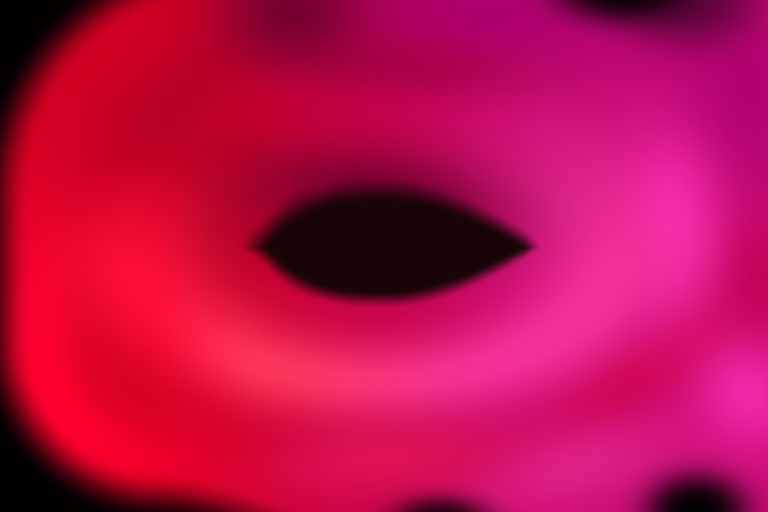
Reproduce this background procedurally as a Shadertoy shader.

```glsl
// Soft red and magenta glowing ring around a dark lens-shaped opening.

// Palette
const vec3 BLACK = vec3(0.012, 0.0, 0.008);
const vec3 HOLE_DARK = vec3(0.09, 0.018, 0.022);
const vec3 RED = vec3(0.82, 0.0, 0.13);
const vec3 DEEP_RED = vec3(0.70, 0.0, 0.15);
const vec3 HOT_RED = vec3(1.0, 0.0, 0.18);
const vec3 CRIMSON = vec3(0.78, 0.01, 0.31);
const vec3 MAGENTA = vec3(0.79, 0.04, 0.46);
const vec3 PURPLE = vec3(0.68, 0.0, 0.43);
const vec3 PINK = vec3(0.97, 0.18, 0.69);
const vec3 ROSE = vec3(0.87, 0.14, 0.54);
const vec3 WINE = vec3(0.40, 0.0, 0.17);
const vec3 TROUGH = vec3(0.80, 0.0, 0.28);
const vec3 ARC_RED = vec3(1.0, 0.06, 0.22);
const vec3 ARC_CORAL = vec3(1.0, 0.22, 0.36);
const vec3 ARC_PINK = vec3(0.96, 0.20, 0.61);

// Layout, in canvas heights
const vec2 HOLE_CENTER = vec2(0.762, 0.517);
const float HOLE_LEFT = 0.238;
const float HOLE_RIGHT = 0.262;
const float HOLE_HEIGHT = 0.089;
const vec2 ARC_CENTER = vec2(0.732, 0.531);
const vec2 ARC_SIZE = vec2(0.478, 0.275);
const float ARC_WIDTH = 0.29;
const float BODY_LEFT = -0.012;
const float BODY_TOP = 1.08;
const float TOP_RADIUS = 0.46;
const float BOTTOM_RADIUS = 0.33;
const float BODY_BLUR = 0.07;

// Squared distance from c in a frame turned by angle and scaled by size
float ovalDist2(vec2 p, vec2 c, vec2 size, float angle) {
    float s = sin(angle), k = cos(angle);
    vec2 d = p - c;
    vec2 q = vec2(k * d.x + s * d.y, k * d.y - s * d.x) / size;
    return dot(q, q);
}

// Blends a soft oval of colour over col
void glow(inout vec3 col, vec2 p, vec2 c, vec2 size, float angle, vec3 tint, float amount) {
    col = mix(col, tint, amount * exp(-ovalDist2(p, c, size, angle)));
}

// Dark bite with a flatter core than a glow
float notch(vec2 p, vec2 c, vec2 size) {
    float d = ovalDist2(p, c, size, 0.0);
    return 1.0 - exp(-pow(d, 1.5));
}

// Signed distance to the body: rounded at the left, open at the right
float bodyDist(vec2 p) {
    float bottom = mix(0.01, -0.09, smoothstep(0.3, 0.75, p.x));
    float r = p.y > 0.5 ? TOP_RADIUS : BOTTOM_RADIUS;
    float vertical = p.y > 0.5 ? p.y - BODY_TOP : bottom - p.y;
    vec2 q = vec2(BODY_LEFT - p.x, vertical) + r;
    return length(max(q, 0.0)) + min(max(q.x, q.y), 0.0) - r;
}

// Lens opening: blunt, blurred left end and pointed right end
float holeMask(vec2 p) {
    vec2 d = p - HOLE_CENTER;
    vec2 u = d / vec2(d.x < 0.0 ? HOLE_LEFT : HOLE_RIGHT, HOLE_HEIGHT);
    float ax = abs(u.x);
    float profile = 1.0 - pow(min(ax, 1.0), u.x < 0.0 ? 3.2 : 1.7);
    float edge = abs(u.y) - profile + 2.6 * max(ax - 1.0, 0.0);
    float soft = mix(0.38, 0.58, smoothstep(-0.3, 0.3, u.y));
    soft *= mix(1.0, 0.8, smoothstep(0.3, 1.0, u.x));
    soft *= mix(1.0, 1.5, smoothstep(-0.5, -1.0, u.x));
    return 1.0 - smoothstep(-0.08, soft, edge);
}

void mainImage(out vec4 fragColor, in vec2 fragCoord) {
    vec2 p = fragCoord / iResolution.y;
    float body = bodyDist(p);

    // Red to magenta base
    vec3 col = mix(RED, CRIMSON, smoothstep(0.3, 0.85, p.x));
    col = mix(col, MAGENTA, smoothstep(0.75, 1.15, p.x));

    // Hot rim that follows the left side
    float rim = exp(-pow((body + 0.09) / 0.08, 2.0));
    rim *= smoothstep(0.6, 0.1, p.x) * smoothstep(0.85, 0.25, p.y);
    col = mix(col, HOT_RED, rim);
    glow(col, p, vec2(0.34, 0.80), vec2(0.18, 0.09), 0.7, DEEP_RED, 0.85);
    glow(col, p, vec2(0.45, 0.57), vec2(0.12, 0.17), 0.0, DEEP_RED, 0.75);

    // Upper folds
    glow(col, p, vec2(0.95, 0.97), vec2(0.32, 0.12), -0.15, PURPLE, 0.95);
    glow(col, p, vec2(0.80, 0.87), vec2(0.24, 0.06), -0.1, vec3(0.64, 0.0, 0.26), 0.75);
    glow(col, p, vec2(0.57, 0.98), vec2(0.14, 0.11), 0.0, WINE, 0.85);
    glow(col, p, vec2(1.45, 0.80), vec2(0.15, 0.24), 0.0, PURPLE, 0.85);

    // Right side lights and lower folds
    glow(col, p, vec2(1.16, 0.62), vec2(0.24, 0.15), -0.3, ROSE, 0.85);
    glow(col, p, vec2(1.25, 0.36), vec2(0.08, 0.10), 0.0, vec3(0.74, 0.0, 0.47), 0.8);
    glow(col, p, vec2(1.25, 0.27), vec2(0.30, 0.08), 0.58, TROUGH, 0.9);
    glow(col, p, vec2(1.47, 0.46), vec2(0.08, 0.11), 0.0, vec3(0.74, 0.0, 0.31), 0.8);
    glow(col, p, vec2(1.31, 0.56), vec2(0.09, 0.17), 0.0, PINK, 0.95);
    glow(col, p, vec2(1.46, 0.23), vec2(0.10, 0.11), 0.6, PINK, 0.85);
    glow(col, p, vec2(1.12, 0.09), vec2(0.22, 0.08), 0.25, ROSE, 0.9);
    glow(col, p, vec2(0.74, 0.10), vec2(0.22, 0.07), 0.1, vec3(0.89, 0.08, 0.33), 0.85);

    // Shadow above the opening
    glow(col, p, vec2(0.74, 0.61), vec2(0.25, 0.095), -0.12, WINE, 0.92);

    // Bright lower arc
    vec2 q = (p - ARC_CENTER) / ARC_SIZE;
    float arc = exp(-pow((length(q) - 1.0) / ARC_WIDTH, 2.0));
    arc *= smoothstep(0.7, -0.3, q.y);
    vec3 arcTint = mix(ARC_RED, ARC_CORAL, smoothstep(0.28, 0.52, p.x));
    arcTint = mix(arcTint, ARC_PINK, smoothstep(0.48, 1.0, p.x));
    col = mix(col, arcTint, 0.95 * arc);

    // Dark surroundings, bites at the borders, and the opening
    float light = 1.0 - smoothstep(-BODY_BLUR, 0.5 * BODY_BLUR, body);
    light *= notch(p, vec2(1.21, 1.03), vec2(0.13, 0.07));
    light *= mix(1.0, notch(p, vec2(1.34, 1.01), vec2(0.14, 0.10)), 0.5);
    light *= notch(p, vec2(1.36, 0.0), vec2(0.10, 0.075));
    light *= mix(1.0, notch(p, vec2(0.86, -0.02), vec2(0.10, 0.05)), 0.85);
    col = mix(BLACK, col, light);
    col = mix(col, HOLE_DARK, holeMask(p));

    fragColor = vec4(col, 1.0);
}
```
